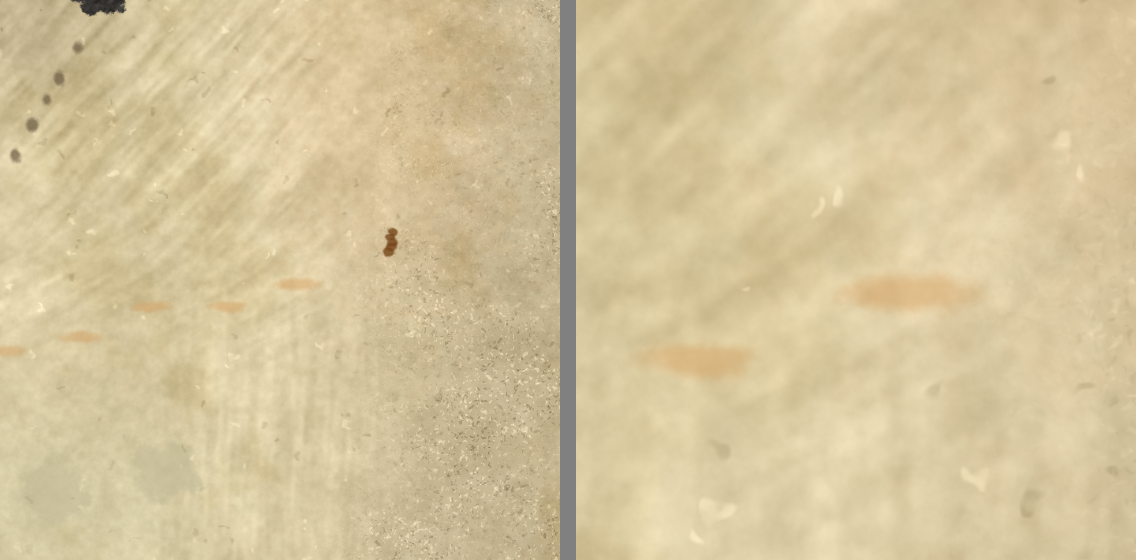
Left: the whole. Right: its middle third, enlarged.
Reproduce this texture procedurally as a WebGL 2 fragment shader.

```glsl
#version 300 es
precision highp float;
// Weathered sandy plaster: diagonal scratches, upright streaks, grit and rust stains.

uniform vec2 u_resolution;
out vec4 fragColor;

float hash(vec2 p) {
    return fract(sin(dot(p, vec2(127.1, 311.7))) * 43758.5453);
}

// Smooth value noise, 0 to 1
float noise(vec2 p) {
    vec2 cell = floor(p), f = fract(p);
    f = f * f * (3.0 - 2.0 * f);
    float low = mix(hash(cell), hash(cell + vec2(1, 0)), f.x);
    float high = mix(hash(cell + vec2(0, 1)), hash(cell + vec2(1, 1)), f.x);
    return mix(low, high, f.y);
}

// Layered noise, about -0.5 to 0.5
float fbm(vec2 p) {
    float sum = 0.0, amp = 0.5;
    for (int i = 0; i < 5; i++) {
        sum += amp * (noise(p) - 0.5);
        p = mat2(0.8, -0.6, 0.6, 0.8) * p * 2.03 + 17.3;
        amp *= 0.55;
    }
    return sum;
}

vec2 rotate(vec2 p, float angle) {
    float c = cos(angle), s = sin(angle);
    return vec2(c * p.x + s * p.y, c * p.y - s * p.x);
}

// Brushed marks running along an angle, about -0.5 to 0.5
float streaks(vec2 p, float angle, vec2 scale) {
    vec2 q = rotate(p, angle);
    q.y += 0.012 * fbm(q * 7.0);
    float broad = noise(q * scale) - 0.5;
    float fine = noise(q * scale * vec2(1.7, 2.1) + 31.0) - 0.5;
    return 0.6 * broad + 0.4 * fine;
}

// Jittered grains: negative is dark, positive is light
float grit(vec2 p, float cells, float density, float seed) {
    vec2 q = p * cells + 0.9 * vec2(noise(p * cells * 1.6), noise(p * cells * 1.6 + 40.0));
    vec2 id = floor(q) + seed;
    vec2 center = 0.35 + 0.3 * vec2(hash(id), hash(id + 7.7));
    float radius = mix(0.15, 0.34, hash(id + 3.1));
    float grain = 1.0 - smoothstep(radius * 0.4, radius + 0.12, length(fract(q) - center));
    float present = step(1.0 - density, hash(id + 11.9));
    return grain * present * (hash(id + 5.3) < 0.5 ? -1.0 : 1.0);
}

// Soft blot with a ragged outline
float blot(vec2 p, vec2 center, vec2 size, float softness) {
    float d = length((p - center) / size) + 1.2 * fbm(p * 45.0);
    return 1.0 - smoothstep(1.0 - softness, 1.0 + softness, d);
}

void main() {
    vec2 p = gl_FragCoord.xy / u_resolution;
    float cloud = fbm(p * 4.0 + 3.0);
    float mottle = fbm(p * 16.0 + 9.0);
    float grain = fbm(p * 75.0);

    // Regions of the surface
    float rough = smoothstep(0.52, 0.84, p.x - 0.13 * (p.y - 0.4) + 0.3 * cloud);
    float brushed = smoothstep(0.28, 0.5, p.y + 0.25 * cloud) * (1.0 - smoothstep(0.45, 0.75, p.x));
    float upright = smoothstep(0.22, 0.4, p.x) * (1.0 - smoothstep(0.6, 0.75, p.x))
                  * (1.0 - smoothstep(0.35, 0.55, p.y));
    float peach = blot(p, vec2(0.69, 0.86), vec2(0.2, 0.38), 0.8);
    float worn = blot(p, vec2(0.1, 0.1), vec2(0.3, 0.2), 0.6);

    // Ground colours
    vec3 color = mix(vec3(0.865, 0.808, 0.652), vec3(0.775, 0.715, 0.575), rough);
    color = mix(color, vec3(0.845, 0.745, 0.58), 0.65 * peach);
    color = mix(color, vec3(0.84, 0.805, 0.655), 0.7 * worn);
    float corner = 1.0 - smoothstep(0.0, 0.3, length(p - vec2(0.0, 0.97)) + 0.2 * cloud);
    color = mix(color, vec3(0.72, 0.66, 0.52), 0.7 * corner);
    color -= vec3(0.03, 0.04, 0.06) * smoothstep(0.05, 0.25, fbm(p * 6.0 + 50.0));

    // Scratches fan from shallow to steep; streaks stand upright below
    float slant = mix(streaks(p, 0.5, vec2(11, 58)), streaks(p, 0.82, vec2(11, 62)),
                      smoothstep(0.45, 0.8, p.y + 0.2 * p.x));
    float relief = 0.15 * brushed * slant + 0.12 * upright * streaks(p, 1.53, vec2(9, 55));
    relief += 0.09 * cloud + 0.1 * mottle + 0.09 * grain;
    color += relief * vec3(1.0, 1.02, 1.06);

    // Grey patches in the smooth lower corner
    for (int i = 0; i < 2; i++) {
        vec2 center = vec2(0.1 + 0.19 * float(i), 0.12 + 0.04 * float(i));
        color = mix(color, vec3(0.75, 0.72, 0.58), 0.55 * blot(p, center, vec2(0.06, 0.05), 0.3));
    }

    // Grit gathers in clusters on the rough side
    float cluster = rough * (0.3 + 0.7 * smoothstep(-0.1, 0.2, fbm(p * 7.0 + 21.0) + 0.25 * (0.4 - p.y)));
    float grains = grit(p, 95.0, 0.5, 2.0) + 0.8 * grit(p, 150.0, 0.5, 19.0);
    color += grains * cluster * vec3(0.13, 0.13, 0.125);
    color += 0.08 * grit(p, 55.0, 0.07, 43.0) * (1.0 - 0.5 * worn);

    // Orange smears, rust flecks and a trail of dark smudges
    for (int i = 0; i < 5; i++) {
        float k = float(i);
        vec2 jitter = vec2(hash(vec2(k, 1.0)), hash(vec2(k, 2.0)));
        vec2 smear = vec2(0.015 + 0.13 * k, 0.39 + 0.02 * k + 0.05 * (jitter.y - 0.5));
        color = mix(color, vec3(0.82, 0.61, 0.36), 0.45 * blot(p, smear, vec2(0.03, 0.009), 0.6));
        vec2 fleck = vec2(0.692 + 0.012 * jitter.x, 0.55 + 0.009 * k);
        color = mix(color, vec3(0.46, 0.27, 0.1), 0.8 * blot(p, fleck, vec2(0.009, 0.007), 0.35));
        vec2 smudge = vec2(0.025, 0.72) + vec2(0.11, 0.19) * (k + 0.4 * jitter.x) / 4.2;
        color = mix(color, vec3(0.38, 0.32, 0.23), 0.65 * blot(p, smudge, vec2(0.009, 0.012), 0.5));
    }

    // Jagged dark chip at the upper edge
    float chip = blot(p, vec2(0.175, 1.005), vec2(0.05, 0.028), 0.12);
    color = mix(color, vec3(0.2, 0.19, 0.18) + 0.3 * grain, chip);

    fragColor = vec4(clamp(color, 0.0, 1.0), 1.0);
}
```
